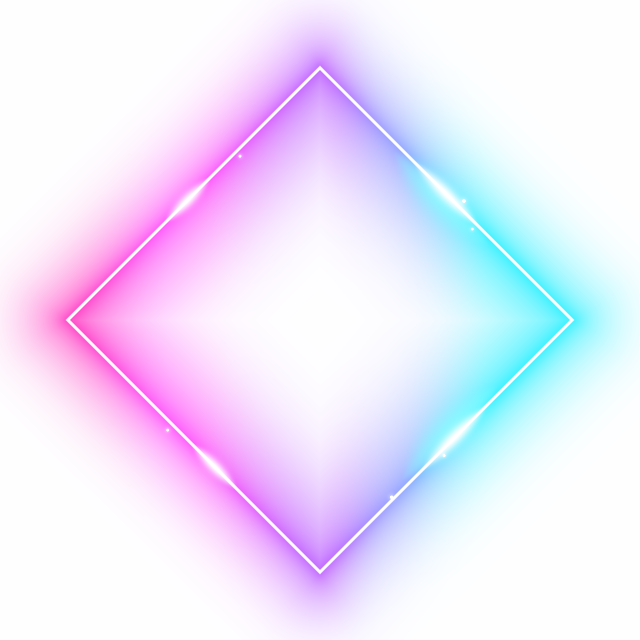
A three.js fragment shader for this background:

```glsl
// Neon diamond frame with a pink-to-cyan glow, white flares and sparks on a white field.
varying vec2 vUv;

const vec2 CENTER = vec2(0.5);
const float RADIUS = 0.394;       // centre to corner
const float LINE_HALF = 0.0024;
const float SOFT = 0.0012;
const float DIAG = 0.70710678;

const vec3 WHITE = vec3(0.997, 0.997, 1.0);
const vec3 PINK = vec3(1.0, 0.22, 0.76);
const vec3 MAGENTA = vec3(1.0, 0.30, 0.98);
const vec3 VIOLET = vec3(0.74, 0.37, 1.0);
const vec3 BLUE = vec3(0.57, 0.60, 1.0);
const vec3 CYAN = vec3(0.17, 0.94, 1.0);

float gauss(float x, float width) {
  float k = x / width;
  return exp(-k * k);
}

// Turn by 45 degrees so that the diamond becomes an upright square.
vec2 toSquare(vec2 p) {
  return DIAG * vec2(p.x + p.y, p.y - p.x);
}

float boxDistance(vec2 q, float halfSide) {
  vec2 d = abs(q) - halfSide;
  return length(max(d, 0.0)) + min(max(d.x, d.y), 0.0);
}

// Neon hue running from left to right.
vec3 neonColor(float x) {
  vec3 c = mix(PINK, MAGENTA, smoothstep(0.10, 0.27, x));
  c = mix(c, VIOLET, smoothstep(0.30, 0.50, x));
  c = mix(c, BLUE, smoothstep(0.50, 0.62, x));
  return mix(c, CYAN, smoothstep(0.60, 0.77, x));
}

// Tight rim plus a broad haze, slightly wider inside the frame.
float glowAmount(float d) {
  float inside = 0.44 * exp(-abs(d) / 0.024) + 0.50 * gauss(d, 0.112);
  float outside = 0.52 * exp(-abs(d) / 0.020) + 0.42 * gauss(d, 0.083);
  return mix(outside, inside, smoothstep(0.004, -0.004, d));
}

// Tapered streak lying along an edge; slope is +1 or -1.
float flare(vec2 p, vec2 at, float slope, float len, float width) {
  vec2 q = p - at;
  vec2 along = DIAG * vec2(1.0, slope);
  float s = dot(q, along);
  float t = dot(q, vec2(-along.y, along.x));
  float taper = max(1.0 - s * s / (len * len), 0.0);
  return taper * gauss(t, width * taper + 0.0008);
}

float spark(vec2 p, vec2 at, float radius) {
  float d = length(p - at);
  return smoothstep(radius + SOFT, radius - SOFT, d) + 0.35 * gauss(d, radius * 2.2);
}

// Point on the diamond at horizontal offset x, on the upper or lower side.
vec2 onEdge(float x, float side) {
  return CENTER + vec2(x, side * (RADIUS - abs(x)));
}

void main() {
  vec2 p = vUv - CENTER;
  vec2 q = toSquare(p);
  float halfSide = RADIUS * DIAG;
  float d = boxDistance(q, halfSide);

  // Coloured glow on the white field
  vec3 color = mix(WHITE, neonColor(vUv.x), glowAmount(d));

  // Flares and sparks, mirrored above and below
  float light = 0.0;
  float halo = 0.0;
  for (int i = 0; i < 2; i++) {
    float upper = 1.0 - float(i);
    float side = 2.0 * upper - 1.0;
    vec2 left = onEdge(mix(-0.165, -0.207, upper), side);
    vec2 right = onEdge(mix(0.210, 0.197, upper), side);
    light += flare(vUv, left, side, 0.052, 0.009);
    light += flare(vUv, right, -side, 0.076, 0.010);
    halo += flare(vUv, right - vec2(0.008, side * 0.008), -side, 0.105, 0.026);
    light += spark(vUv, mix(vec2(0.262, 0.328), vec2(0.375, 0.756), upper), 0.002);
    light += spark(vUv, mix(vec2(0.612, 0.223), vec2(0.725, 0.686), upper), 0.0025);
    light += spark(vUv, mix(vec2(0.694, 0.288), vec2(0.738, 0.642), upper), 0.0018);
  }
  color = mix(color, vec3(0.55, 1.0, 1.0), clamp(halo * 0.75, 0.0, 1.0));
  color = mix(color, vec3(1.0), clamp(light, 0.0, 1.0));

  // Crisp white frame with mitred corners
  float edge = abs(max(abs(q.x), abs(q.y)) - halfSide);
  float frame = smoothstep(LINE_HALF + SOFT, LINE_HALF - SOFT, edge);
  color = mix(color, vec3(1.0), frame);

  gl_FragColor = vec4(color, 1.0);
}
```
